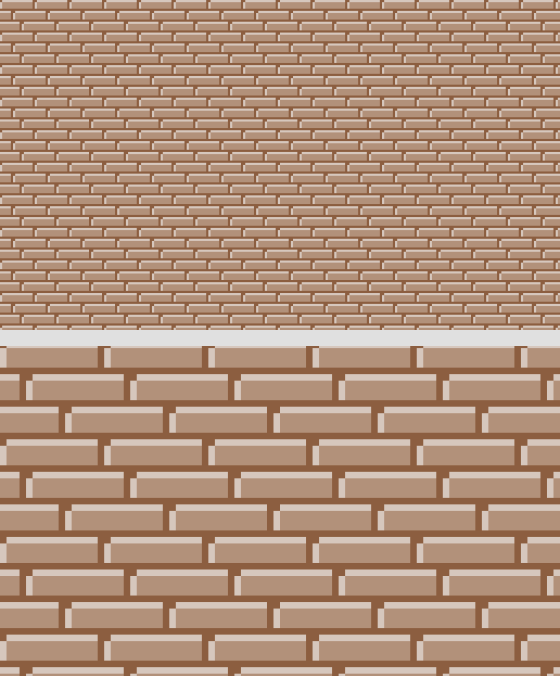
Top, the full canvas; bottom, a detail of the centre.
Write a WebGL 1 fragment shader that draws this texture.

```glsl
precision mediump float;

uniform vec2 u_resolution;

// Smooth coverage of an axis-aligned box; soft is the edge width
float boxCover(vec2 p, vec2 lo, vec2 hi, float soft) {
    vec2 cover = clamp((p - lo) / soft + 0.5, 0.0, 1.0)
               - clamp((p - hi) / soft + 0.5, 0.0, 1.0);
    return cover.x * cover.y;
}

void main() {
    // The wall is 258 units wide, measured from the top left
    float unit = 258.0 / u_resolution.x;
    vec2 p = vec2(gl_FragCoord.x, u_resolution.y - gl_FragCoord.y) * unit;

    // Courses are 5 units tall, with shifts of 0, 6 and 10 units
    float course = floor((p.y + 0.5) / 5.0);
    float stagger = mod(course, 3.0);
    float shift = 6.0 * stagger - 2.0 * step(1.5, stagger);

    // Cells are 16 by 5 units and meet in the middle of the mortar
    vec2 cell = mod(p - vec2(shift, 0.0) + 0.5, vec2(16.0, 5.0)) - 0.5;

    // Brick face, with a lit top edge and a lit left edge
    float face = boxCover(cell, vec2(1.0, 1.0), vec2(15.0, 4.0), unit);
    float lit = boxCover(cell, vec2(1.0, 0.0), vec2(15.0, 1.0), unit)
              + boxCover(cell, vec2(0.0, 1.0), vec2(1.0, 4.0), unit);

    vec3 mortarColor = vec3(0.55, 0.37, 0.25);
    vec3 faceColor = vec3(0.70, 0.57, 0.48);
    vec3 litColor = vec3(0.84, 0.78, 0.74);
    vec3 color = mortarColor
               + face * (faceColor - mortarColor)
               + lit * (litColor - mortarColor);

    gl_FragColor = vec4(color, 1.0);
}
```
